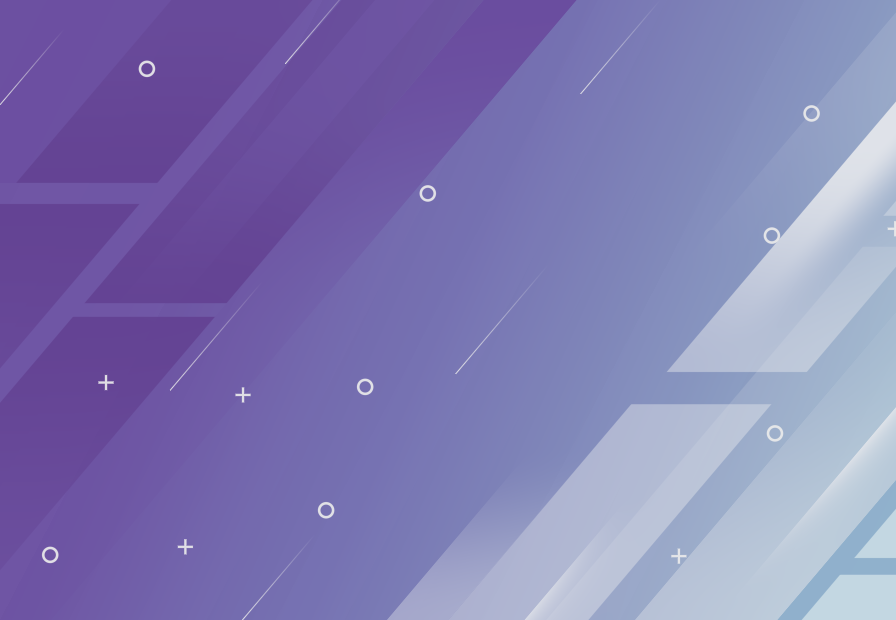
This background is drawn by a WebGL 2 fragment shader. Its source:

```glsl
#version 300 es
precision highp float;

uniform vec2 u_resolution;
out vec4 fragColor;

const float SLANT = 0.848;
const vec3 LILAC = vec3(0.435, 0.335, 0.645);
const vec3 VIOLET = vec3(0.415, 0.295, 0.62);
const vec3 PLUM = vec3(0.39, 0.26, 0.575);
const vec3 PERIWINKLE = vec3(0.465, 0.45, 0.70);
const vec3 STEEL = vec3(0.53, 0.585, 0.75);
const vec3 TEAL = vec3(0.60, 0.71, 0.80);
const vec3 PEARL = vec3(0.89, 0.90, 0.92);

float hash(float n) {
    return fract(sin(n * 127.1) * 43758.5453);
}

// Antialiased interval from a to b
float band(float v, float a, float b, float aa) {
    return smoothstep(a - aa, a + aa, v) * (1.0 - smoothstep(b - aa, b + aa, v));
}

// Slanted tile: q.x is the slanted coordinate, q.y the height
float tile(vec2 q, vec2 across, vec2 heights, float aa) {
    return band(q.x, across.x, across.y, aa * 1.3) * band(q.y, heights.x, heights.y, aa);
}

float fill(float d, float aa) {
    return 1.0 - smoothstep(-aa, aa, d);
}

float ring(vec2 p, float radius, float halfWidth, float aa) {
    return fill(abs(length(p) - radius) - halfWidth, aa);
}

float plusSign(vec2 p, float arm, float halfWidth, float aa) {
    vec2 a = abs(p);
    return fill(max(max(a.x, a.y) - arm, min(a.x, a.y) - halfWidth), aa);
}

// Thin streak, bright at its foot and fading along its length
float streak(vec2 p, vec2 foot, float len, float aa) {
    vec2 dir = normalize(vec2(SLANT, 1.0));
    vec2 d = p - foot;
    float t = dot(d, dir) / len;
    float side = abs(d.x * dir.y - d.y * dir.x);
    return fill(side - 0.0008, aa) * step(0.0, t) * clamp(1.0 - t, 0.0, 1.0);
}

vec3 backdrop(vec2 p) {
    float g = p.x + 0.45 * (1.0 - p.y);
    vec3 c = mix(LILAC, PERIWINKLE, smoothstep(0.4, 1.0, g));
    c = mix(c, STEEL, clamp((g - 0.95) / 0.44, 0.0, 1.0));
    c = mix(c, TEAL, clamp((g - 1.39) / 0.34, 0.0, 1.0));
    // Faint steep facets
    float facet = hash(floor((p.x - 0.52 * p.y) * 9.0));
    return c + (facet - 0.5) * 0.012;
}

vec3 purpleTiles(vec3 c, vec2 q, float aa) {
    float high = smoothstep(0.45, 1.0, q.y);
    c = mix(c, VIOLET, band(q.x, -1.0, 0.276, aa) * 0.6 * step(0.705, q.y));
    c = mix(c, VIOLET, band(q.x, 0.78, 0.93, aa) * (0.15 + 0.8 * high));
    float upperLeft = tile(q, vec2(0.276, 0.504), vec2(0.705, 2.0), aa);
    float lowerLeft = tile(q, vec2(-1.0, 0.504), vec2(-1.0, 0.671), aa);
    float upperMid = tile(q, vec2(0.551, 0.78), vec2(0.511, 2.0), aa);
    float lowerMid = tile(q, vec2(0.551, 0.78), vec2(-1.0, 0.489), aa);
    c = mix(c, PLUM, upperLeft * mix(0.95, 0.6, smoothstep(0.7, 1.0, q.y)));
    c = mix(c, PLUM, lowerLeft * mix(0.55, 0.95, smoothstep(0.3, 0.67, q.y)));
    c = mix(c, PLUM, upperMid * mix(0.95, 0.5, smoothstep(0.51, 0.85, q.y)));
    c = mix(c, PLUM, lowerMid * mix(0.4, 0.95, smoothstep(0.05, 0.49, q.y)));
    return mix(c, LILAC, band(q.x, 0.605, 0.701, aa) * 0.7 * high);
}

vec3 pearlTiles(vec3 c, vec2 q, float aa) {
    // Broad veils
    c = mix(c, PEARL, band(q.x, 1.462, 9.0, aa) * 0.14 * smoothstep(0.55, 0.9, q.y));
    c = mix(c, PEARL, band(q.x, 1.472, 1.571, aa) * 0.4 * (1.0 - smoothstep(0.0, 0.28, q.y)));
    c = mix(c, PEARL, tile(q, vec2(1.729, 1.872), vec2(-1.0, 0.602), aa) * 0.17);
    c = mix(c, PEARL, band(q.x, 1.872, 2.102, aa) * mix(0.5, 0.22, smoothstep(0.0, 0.5, q.y)));
    // Main tiles, the upper one with a bright rim
    float rim = 1.0 - smoothstep(1.62, 1.73, q.x);
    float sheen = mix(0.48, mix(0.12, 0.95, rim), smoothstep(0.4, 0.78, q.y));
    c = mix(c, PEARL, tile(q, vec2(1.584, 1.81), vec2(0.40, 2.0), aa) * sheen);
    c = mix(c, PEARL, tile(q, vec2(1.571, 1.797), vec2(-1.0, 0.348), aa) * 0.46);
    c = mix(c, PEARL, tile(q, vec2(1.72, 9.0), vec2(0.652, 2.0), aa) * 0.4);
    // Soft glows behind sharp edges
    float lowGlow = exp(-max(q.x - 1.694, 0.0) * 30.0) * (1.0 - smoothstep(0.0, 0.2, q.y));
    float sideGlow = exp(-max(q.x - 2.002, 0.0) * 28.0) * smoothstep(0.02, 0.3, q.y);
    c = mix(c, PEARL, band(q.x, 1.694, 9.0, aa) * lowGlow * 0.8);
    c = mix(c, PEARL, band(q.x, 2.002, 2.102, aa) * sideGlow * 0.9);
    // Corner tiles split by a channel
    c = mix(c, vec3(0.56, 0.69, 0.80), band(q.x, 2.102, 9.0, aa) * 0.9);
    float corner = tile(q, vec2(2.141, 9.0), vec2(0.10, 2.0), aa)
                 + tile(q, vec2(2.141, 9.0), vec2(-1.0, 0.073), aa);
    return mix(c, vec3(0.80, 0.87, 0.90), corner * 0.85);
}

float ornaments(vec2 p, float aa) {
    vec2 rings[8] = vec2[](vec2(0.237, 0.889), vec2(0.690, 0.688), vec2(0.589, 0.376), vec2(0.526, 0.177),
        vec2(0.081, 0.105), vec2(1.309, 0.817), vec2(1.245, 0.620), vec2(1.250, 0.301));
    vec2 pluses[5] = vec2[](vec2(0.171, 0.383), vec2(0.392, 0.363), vec2(0.299, 0.118),
        vec2(1.095, 0.103), vec2(1.444, 0.631));
    vec3 streaks[6] = vec3[](vec3(0.0, 0.831, 0.16), vec3(0.460, 0.897, 0.19), vec3(0.936, 0.848, 0.20),
        vec3(0.274, 0.370, 0.23), vec3(0.735, 0.397, 0.23), vec3(0.391, 0.0, 0.18));
    float ink = 0.0;
    for (int i = 0; i < 8; i++) ink = max(ink, ring(p - rings[i], 0.0112, 0.0021, aa));
    for (int i = 0; i < 5; i++) ink = max(ink, plusSign(p - pluses[i], 0.0122, 0.0019, aa));
    for (int i = 0; i < 6; i++) ink = max(ink, streak(p, streaks[i].xy, streaks[i].z, aa));
    return ink;
}

void main() {
    vec2 p = gl_FragCoord.xy / u_resolution.y;
    float aa = 0.7 / u_resolution.y;
    vec2 q = vec2(p.x + SLANT * (1.0 - p.y), p.y);
    vec3 color = purpleTiles(backdrop(p), q, aa);
    color = pearlTiles(color, q, aa);
    color = mix(color, vec3(0.92), ornaments(p, aa) * 0.92);
    fragColor = vec4(color, 1.0);
}
```
